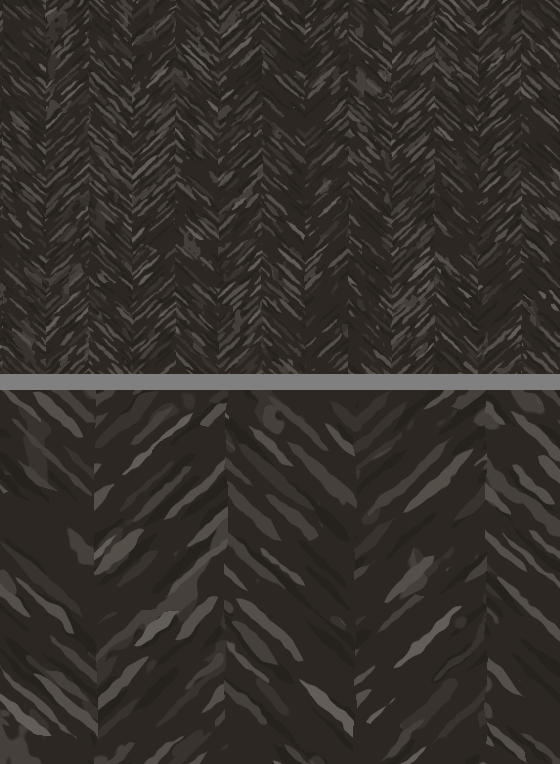
Top: the whole. Bottom: its middle third, enlarged.
This pattern is drawn by a Shadertoy shader. Its source:

```glsl
// Worn charcoal herringbone: thirteen mirrored columns of slanted, ragged strokes.
// Each column is sheared so its strokes lie on rows; every row is cut into cells
// holding one tapered stroke with random length, width, tone and presence.

const float COLUMN_WIDTH = 0.0772;   // all lengths in canvas widths
const float FIRST_PEAK   = 0.0045;
const float ROW_PITCH    = 0.0152;
const float SLOPE        = 0.90;
const float CELL_LENGTH  = 0.068;
const float HALF_WIDTH   = 0.0029;
const float WARP         = 0.0034;
const float RAGGEDNESS   = 0.0021;

const vec3 SHADOW = vec3(0.145, 0.128, 0.112);
const vec3 GROUND = vec3(0.172, 0.152, 0.133);
const vec3 DIM    = vec3(0.220, 0.200, 0.180);
const vec3 MID    = vec3(0.270, 0.250, 0.230);
const vec3 LIGHT  = vec3(0.330, 0.310, 0.283);
const vec3 BRIGHT = vec3(0.385, 0.365, 0.340);

float hash(vec3 p) {
    p = fract(p * vec3(0.1031, 0.1030, 0.0973));
    p += dot(p, p.yzx + 33.33);
    return fract((p.x + p.y) * p.z);
}

float noise(vec2 p, float seed) {
    vec2 i = floor(p), f = fract(p);
    f = f * f * (3.0 - 2.0 * f);
    float low  = mix(hash(vec3(i, seed)), hash(vec3(i + vec2(1, 0), seed)), f.x);
    float high = mix(hash(vec3(i + vec2(0, 1), seed)), hash(vec3(i + vec2(1, 1), seed)), f.x);
    return mix(low, high, f.y);
}

float coverage(float dist, float pixel) {
    return 1.0 - smoothstep(-0.75 * pixel, 0.75 * pixel, dist);
}

vec3 strokeTone(float h) {
    if (h < 0.25) return DIM;
    if (h < 0.52) return MID;
    return h < 0.91 ? LIGHT : BRIGHT;
}

// x: signed distance to the stroke of one row, y: its random key
vec2 rowStroke(float along, float across, float row, float column, float seed) {
    float shift = hash(vec3(row, column, seed));
    float cell = along / CELL_LENGTH + shift * 7.0;
    vec3 id = vec3(row, column * 17.0 + floor(cell), seed + 1.0);
    float size = mix(0.24, 0.54, hash(id + 11.0));
    float t = (fract(cell) - 0.5) / size;
    float width = HALF_WIDTH * mix(0.55, 1.3, hash(id + 23.0));
    float jitter = (hash(id + 37.0) - 0.5) * 0.35 * ROW_PITCH;
    return vec2(abs(across - jitter) - width * (1.0 - t * t * t * t), hash(id + 51.0));
}

void mainImage(out vec4 fragColor, in vec2 fragCoord) {
    float pixel = 1.0 / iResolution.x;
    vec2 uv = fragCoord * pixel;

    // Uneven weave
    vec2 p = uv + WARP * (vec2(noise(uv * 70.0, 3.0), noise(uv * 70.0, 4.0)) - 0.5);

    // Mirrored columns, sheared so that strokes become rows
    float c = (p.x - FIRST_PEAK) / COLUMN_WIDTH;
    float column = floor(c) + 8.0;
    float fromPeak = abs(mod(c + 1.0, 2.0) - 1.0) * COLUMN_WIDTH;
    float cosine = inversesqrt(1.0 + SLOPE * SLOPE);
    float along = fromPeak / cosine;
    float rowCoord = (p.y + SLOPE * fromPeak) / ROW_PITCH;
    float baseRow = floor(rowCoord);

    // Wear patches and rough edges
    float wear = 0.6 * noise(uv * 11.0, 5.0) + 0.4 * noise(uv * 27.0, 6.0);
    float presence = mix(0.42, 1.0, smoothstep(0.25, 0.62, wear));
    float rough = (noise(uv * 190.0, 7.0) - 0.5) * RAGGEDNESS;

    vec3 color = GROUND;

    // Shadow strokes between the rows
    for (int k = -1; k <= 1; k++) {
        float row = baseRow + float(k);
        float across = (rowCoord - row - 1.0) * ROW_PITCH * cosine;
        vec2 s = rowStroke(along, across, row + 40.0, column, 60.0);
        if (s.y < 0.55) color = mix(color, SHADOW, coverage(s.x + rough, pixel));
    }

    // Smudges drawn out along the weave
    vec2 smear = vec2(along * 34.0 + column * 9.0, rowCoord * 0.95);
    float smudge = noise(smear, 8.0) + 0.25 * (noise(uv * 130.0, 9.0) - 0.5);
    float smudged = smoothstep(0.80, 0.85, smudge + 0.16 * (wear - 0.5));
    color = mix(color, mix(DIM, MID, step(0.5, noise(smear * 0.5, 10.0))), smudged);

    // Light strokes
    for (int k = -1; k <= 1; k++) {
        float row = baseRow + float(k);
        float across = (rowCoord - row - 0.5) * ROW_PITCH * cosine;
        vec2 s = rowStroke(along, across, row + 40.0, column, 20.0);
        if (s.y < presence) {
            vec3 tone = strokeTone(fract(s.y * 57.0));
            color = mix(color, tone, coverage(s.x + rough, pixel));
        }
    }

    fragColor = vec4(color, 1.0);
}
```
